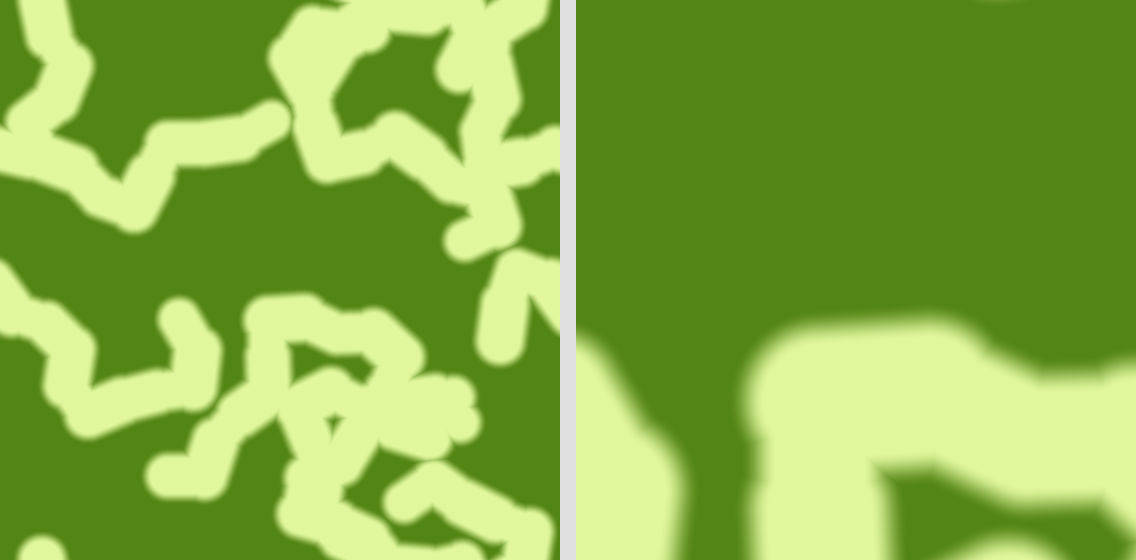
Left, the full canvas; right, a detail of the centre.
Write a Shadertoy shader that draws this pattern.

```glsl
// Soft pale brush strokes wandering over a green ground, wrapping at the borders.
#define STROKES 7
#define STEPS 13
#define STEP_LENGTH 0.065
#define RADIUS 0.040
#define LUMPINESS 0.10
#define SOFTNESS 0.011
#define BEND 1.3
#define WIGGLE 0.7
#define ORIGIN vec2(0.30, 0.15)
#define GROUND vec3(0.325, 0.52, 0.078)
#define PAINT vec3(0.88, 0.97, 0.61)

// Distance to a round-ended segment, repeated over the unit square
float wrappedCapsule(vec2 p, vec2 middle, vec2 halfSpan, float radius) {
    vec2 q = p - middle;
    q -= floor(q + 0.5);
    float along = clamp(dot(q, halfSpan) / dot(halfSpan, halfSpan), -1.0, 1.0);
    return length(q - along * halfSpan) - radius;
}

// Heading of a stroke: a slow bend with a quick wiggle on top
float heading(float stroke, float k) {
    return 2.4 * stroke
         + BEND * sin(0.45 * k + 2.0 * stroke)
         + WIGGLE * sin(1.7 * k + 5.0 * stroke);
}

// Distance to one stroke, walked segment by segment
float strokeDistance(vec2 p, float stroke) {
    vec2 tip = fract(ORIGIN + stroke * vec2(0.755, 0.570));
    float nearest = 1.0;
    for (int i = 0; i < STEPS; i++) {
        float k = float(i);
        float angle = heading(stroke, k);
        vec2 halfSpan = 0.5 * STEP_LENGTH * vec2(cos(angle), sin(angle));
        float radius = RADIUS * (1.0 + LUMPINESS * sin(2.3 * k + 3.0 * stroke));
        nearest = min(nearest, wrappedCapsule(p, tip + halfSpan, halfSpan, radius));
        tip += 2.0 * halfSpan;
    }
    return nearest;
}

void mainImage(out vec4 fragColor, in vec2 fragCoord) {
    vec2 p = fragCoord / iResolution.y;

    // Union of all strokes
    float nearest = 1.0;
    for (int i = 0; i < STROKES; i++) {
        nearest = min(nearest, strokeDistance(p, float(i)));
    }

    // Blurred edge between paint and ground
    float cover = 1.0 - smoothstep(-SOFTNESS, SOFTNESS, nearest);
    fragColor = vec4(mix(GROUND, PAINT, cover), 1.0);
}
```
